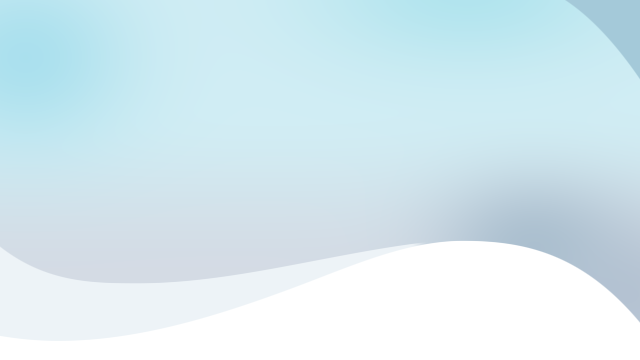
Give the GLSL for this background, as a Shadertoy shader.

```glsl
// Soft pastel sky of cyan and slate glows above two sweeping pale waves.
// The sky is a vertical gradient tinted by Gaussian glows; wave edges are
// cubic Hermite curves y(x) on a unit canvas, antialiased by their slope.

#define SKY_HIGH   vec3(0.820, 0.930, 0.957)
#define SKY_LOW    vec3(0.830, 0.858, 0.895)
#define CYAN       vec3(0.660, 0.876, 0.930)
#define AQUA       vec3(0.680, 0.890, 0.930)
#define SLATE      vec3(0.650, 0.735, 0.800)
#define HAZE       vec3(0.695, 0.750, 0.815)
#define CORNER     vec3(0.645, 0.790, 0.850)
#define PALE_WAVE  vec3(0.930, 0.953, 0.968)
#define WHITE_WAVE vec3(1.0)
#define FADE_TOP    0.70
#define FADE_BOTTOM 0.22

// Elliptical Gaussian glow, 1 at its centre.
float glow(vec2 p, vec2 center, vec2 radius) {
    vec2 d = (p - center) / radius;
    return exp(-dot(d, d));
}

// Curve between knots a and b, each (x, y, slope), with straight ends.
float hermite(float x, vec3 a, vec3 b) {
    float span = b.x - a.x;
    float t = clamp((x - a.x) / span, 0.0, 1.0);
    float s = 1.0 - t;
    float y = mix(a.y, b.y, t * t * (3.0 - 2.0 * t));
    y += span * t * s * (a.z * s - b.z * t);
    return y + a.z * min(x - a.x, 0.0) + b.z * max(x - b.x, 0.0);
}

float whiteEdge(float x) {
    vec3 start  = vec3(0.000, 0.067, -0.30);
    vec3 trough = vec3(0.091, 0.053, 0.0);
    vec3 rise   = vec3(0.456, 0.199, 0.66);
    vec3 crest  = vec3(0.723, 0.331, 0.0);
    vec3 end    = vec3(1.000, 0.104, -2.13);
    if (x < trough.x) return hermite(x, start, trough);
    if (x < rise.x)   return hermite(x, trough, rise);
    if (x < crest.x)  return hermite(x, rise, crest);
    return hermite(x, crest, end);
}

float paleEdge(float x) {
    vec3 start  = vec3(0.000, 0.315, -1.39);
    vec3 trough = vec3(0.215, 0.213, 0.0);
    vec3 end    = vec3(0.651, 0.324, 0.23);
    return x < trough.x ? hermite(x, start, trough) : hermite(x, trough, end);
}

float cornerEdge(float x) {
    return hermite(x, vec3(0.883, 1.0, -1.17), vec3(1.0, 0.78, -2.60));
}

// Coverage of the area below an edge, given the signed height under it.
float below(float height) {
    float blur = 0.6 * fwidth(height);
    return smoothstep(-blur, blur, height);
}

vec3 sky(vec2 p) {
    float fade = 1.0 - smoothstep(FADE_BOTTOM, FADE_TOP, p.y);
    vec3 color = mix(SKY_HIGH, SKY_LOW, fade);
    color = mix(color, CYAN, 0.95 * glow(p, vec2(0.04, 0.84), vec2(0.16, 0.24)));
    color = mix(color, AQUA, 0.90 * glow(p, vec2(0.73, 1.03), vec2(0.24, 0.21)));
    color = mix(color, HAZE, 0.85 * glow(p, vec2(0.99, 0.17), vec2(0.18, 0.22)));
    return mix(color, SLATE, 0.85 * glow(p, vec2(0.83, 0.32), vec2(0.145, 0.18)));
}

void mainImage(out vec4 fragColor, in vec2 fragCoord) {
    vec2 p = fragCoord / iResolution.xy;

    // Signed heights below each edge.
    float pale   = paleEdge(p.x) - p.y;
    float white  = whiteEdge(p.x) - p.y;
    float corner = cornerEdge(p.x) - p.y;

    // Sky, shaded corner, then the waves from back to front.
    vec3 color = sky(p);
    color = mix(CORNER, color, below(corner));
    float paleMask = below(pale) * (1.0 - smoothstep(0.64, 0.67, p.x));
    color = mix(color, PALE_WAVE, paleMask);
    color = mix(color, WHITE_WAVE, below(white));

    fragColor = vec4(color, 1.0);
}
```
